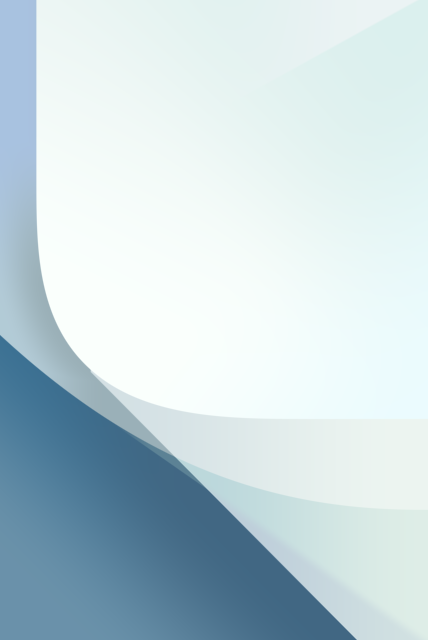
Write a WebGL 1 fragment shader that draws this background.

```glsl
precision highp float;
// Layered translucent paper: a pale rounded sheet over a curved band and a blue ground.
// Signed distances to a superellipse, a power curve and straight folds cut the layers;
// smooth gradients tint each one. Canvas space is 1 wide, 1.5 high, origin lower left.
uniform vec2 u_resolution;

// Shapes
const float CANVAS_HEIGHT = 1.5;
const vec2 SHEET_CENTER = vec2(0.730, 1.084);
const vec2 SHEET_RADII = vec2(0.645, 0.566);
const float SHEET_POWER = 3.1;
const float BAND_BASE = 0.305;
const float BAND_RISE = 0.41;
const float BAND_POWER = 2.27;
const vec2 DIAGONAL_POINT = vec2(0.834, 0.0);
const vec2 DIAGONAL_NORMAL = vec2(0.711, 0.704);
const float DIAGONAL_START = 0.212;
const vec2 CREASE_POINT = vec2(0.200, 0.552);
const vec2 CREASE_NORMAL = vec2(0.573, 0.819);
const vec2 TOP_FOLD_POINT = vec2(0.977, 1.5);
const vec2 TOP_FOLD_NORMAL = vec2(0.484, -0.875);

// Sheet colours and the directions their gradients run in
const vec3 SHEET_WHITE = vec3(0.980, 1.000, 0.990);
const vec3 SHEET_TOP = vec3(0.920, 0.960, 0.952);
const vec3 SHEET_TEAL = vec3(0.860, 0.940, 0.932);
const vec3 SHEET_AQUA = vec3(0.920, 0.985, 0.995);
const vec3 SHEET_MIST = vec3(0.920, 0.952, 0.955);
const vec2 TOP_DIRECTION = vec2(0.45, 0.90);
const vec2 TEAL_DIRECTION = vec2(0.80, 0.60);
const vec2 AQUA_DIRECTION = vec2(0.80, -0.60);

// Colours left of the diagonal
const vec3 STRIP_SKY = vec3(0.660, 0.760, 0.880);
const vec3 STRIP_MIST = vec3(0.700, 0.795, 0.840);
const vec3 STRIP_SHADE = vec3(0.605, 0.690, 0.720);
const vec3 GROUND_DARK = vec3(0.255, 0.405, 0.515);
const vec3 GROUND_TEAL = vec3(0.230, 0.440, 0.575);
const vec3 GROUND_LIGHT = vec3(0.415, 0.570, 0.665);
const vec3 SLIVER = vec3(0.360, 0.510, 0.585);

// Colours right of the diagonal
const vec3 BAND_COOL = vec3(0.830, 0.880, 0.895);
const vec3 BAND_WARM = vec3(0.925, 0.958, 0.942);
const vec3 LOWER_TEAL = vec3(0.735, 0.845, 0.860);
const vec3 LOWER_PALE = vec3(0.870, 0.930, 0.905);
const vec3 LOWER_LILAC = vec3(0.745, 0.810, 0.855);

// Anti-aliased mask: 1 where the distance is positive
float cover(float dist, float width) {
  return smoothstep(-width, width, dist);
}

float lineDistance(vec2 p, vec2 point, vec2 normal) {
  return dot(p - point, normal);
}

// Positive inside the sheet, which runs off the top and right
float sheetDistance(vec2 p) {
  vec2 q = max((SHEET_CENTER - p) / SHEET_RADII, vec2(0.0001));
  vec2 powers = pow(q, vec2(SHEET_POWER));
  float level = pow(powers.x + powers.y, 1.0 / SHEET_POWER);
  vec2 slope = pow(q / level, vec2(SHEET_POWER - 1.0)) / SHEET_RADII;
  return (1.0 - level) / length(slope);
}

// Positive above the curved lower edge of the band
float bandDistance(vec2 p) {
  float t = max(1.0 - p.x, 0.0001);
  float edge = BAND_BASE + BAND_RISE * pow(t, BAND_POWER);
  float slope = BAND_RISE * BAND_POWER * pow(t, BAND_POWER - 1.0);
  return (p.y - edge) / sqrt(1.0 + slope * slope);
}

vec3 sheetColor(vec2 p, float aa) {
  vec3 color = mix(SHEET_WHITE, SHEET_TOP, smoothstep(0.80, 1.55, dot(p, TOP_DIRECTION)));
  color = mix(color, SHEET_TEAL, smoothstep(0.95, 1.60, dot(p, TEAL_DIRECTION)));
  color = mix(color, SHEET_AQUA, smoothstep(-0.10, 0.50, dot(p, AQUA_DIRECTION)));
  float above = cover(-lineDistance(p, TOP_FOLD_POINT, TOP_FOLD_NORMAL), aa * 1.5);
  return mix(color, SHEET_MIST, above * smoothstep(0.45, 0.85, p.x));
}

vec3 stripColor(vec2 p, float sheet) {
  vec3 color = mix(STRIP_MIST, STRIP_SKY, smoothstep(0.75, 1.2, p.y));
  float shade = smoothstep(-0.11, 0.0, sheet) * (1.0 - smoothstep(0.8, 1.2, p.y));
  shade = max(shade, smoothstep(0.05, 0.25, p.x));
  return mix(color, STRIP_SHADE, shade);
}

vec3 groundColor(vec2 p, float diagonal) {
  vec3 dark = mix(GROUND_TEAL, GROUND_DARK, smoothstep(0.0, 0.45, p.x));
  return mix(dark, GROUND_LIGHT, smoothstep(0.05, 0.45, -diagonal));
}

void main() {
  vec2 p = gl_FragCoord.xy / u_resolution * vec2(1.0, CANVAS_HEIGHT);
  float aa = 0.8 / u_resolution.x;
  float sheet = sheetDistance(p);
  float diagonal = lineDistance(p, DIAGONAL_POINT, DIAGONAL_NORMAL);
  float crease = lineDistance(p, CREASE_POINT, CREASE_NORMAL);
  float inBand = cover(bandDistance(p), aa);

  // Left of the diagonal: ground, thin sliver, shaded strip
  vec3 left = groundColor(p, diagonal);
  left = mix(left, SLIVER, cover(crease, aa) * smoothstep(0.25, 0.36, p.x));
  left = mix(left, stripColor(p, sheet), inBand);

  // Right of the diagonal: lilac wedge, teal layer, pale band
  vec3 right = mix(LOWER_TEAL, LOWER_PALE, smoothstep(0.45, 1.0, p.x));
  vec3 lilac = mix(LOWER_LILAC, LOWER_PALE, 0.6 * smoothstep(0.55, 1.0, p.x));
  right = mix(lilac, right, cover(crease, 0.015));
  vec3 band = mix(BAND_COOL, BAND_WARM, smoothstep(0.25, 0.95, p.x));
  right = mix(right, band, inBand);

  // Stack the layers; the diagonal starts where it meets the sheet
  vec3 color = mix(left, right, cover(min(diagonal, p.x - DIAGONAL_START), aa));
  color = mix(color, sheetColor(p, aa), cover(sheet, aa));
  gl_FragColor = vec4(color, 1.0);
}
```
